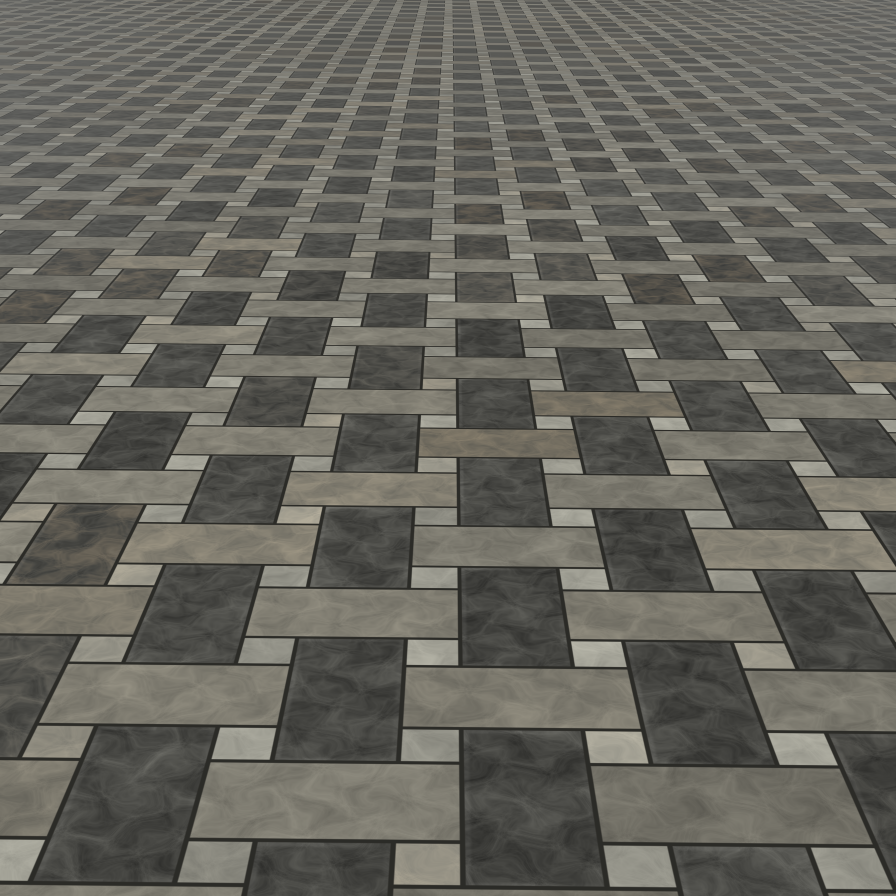
A WebGL 2 fragment shader for this texture:

```glsl
#version 300 es
precision highp float;
// Woven paving seen in perspective: upright charcoal blocks, level stone bars and
// small pale squares. Each pixel is projected onto the ground plane, where three
// repeating box families are laid over a joint colour, then worn by cellular noise.
uniform vec2 u_resolution;
out vec4 outColor;

// Camera, in canvas heights and pattern periods
const float HORIZON = 1.1227;
const float DEPTH_SCALE = 3.918;
const float SIDE_SCALE = 1.703;
const float VANISH_X = 0.504;
const float ROLL = 0.010;
const vec2 PATTERN_ORIGIN = vec2(0.193, 3.85);

// Half sizes of the blocks, in periods
const vec2 DARK_HALF = vec2(1.0, 2.0) / 6.0;
const vec2 BAR_HALF = vec2(2.0, 1.0) / 6.0;
const vec2 SQUARE_HALF = vec2(1.0) / 12.0;

// Joint insets: sides, near edge, far edge
const float JOINT_SIDE = 0.0065;
const float JOINT_NEAR = 0.0110;
const float JOINT_FAR = 0.0035;
const float CHAMFER = 0.020;

const vec3 DARK_STONE = vec3(0.305, 0.305, 0.288);
const vec3 BAR_STONE = vec3(0.495, 0.485, 0.442);
const vec3 SQUARE_STONE = vec3(0.605, 0.602, 0.560);
const vec3 JOINT = vec3(0.170, 0.168, 0.152);
const vec3 RUST = vec3(0.045, 0.012, -0.022);
const vec3 HAZE = vec3(0.450, 0.455, 0.455);
const float TONE_SPREAD = 0.10;
const int SAMPLES_X = 3;
const int SAMPLES_Y = 5;

vec2 hash2(vec2 p) {
  vec3 q = fract(p.xyx * vec3(0.1031, 0.1030, 0.0973));
  q += dot(q, q.yzx + 33.33);
  return fract((q.xx + q.yz) * q.zy);
}

// Distance to the nearest scattered feature point
float cellular(vec2 p) {
  vec2 cell = floor(p);
  float nearest = 2.0;
  for (int y = -1; y <= 1; y++)
    for (int x = -1; x <= 1; x++) {
      vec2 c = cell + vec2(x, y);
      nearest = min(nearest, distance(p, c + hash2(c + 57.0)));
    }
  return nearest;
}

// Stains and grain, centred on zero; fine layers fade as pixels grow
float wearAt(vec2 uv, float foot) {
  vec2 bent = uv + 0.035 * sin(uv.yx * 23.0 + sin(uv * 41.0));
  float wear = 0.0, scale = 6.0, weight = 0.55;
  for (int i = 0; i < 4; i++) {
    float visible = 1.0 - smoothstep(0.25, 0.9, foot * scale);
    wear += weight * visible * (cellular(bent * scale + float(i) * 13.7) - 0.48);
    scale *= 2.7;
    weight *= 0.62;
  }
  return wear;
}

// Ground position in periods, with y running away from the viewer
vec2 project(vec2 pos) {
  float depth = DEPTH_SCALE / (HORIZON - pos.y - ROLL * (pos.x - 0.515));
  return vec2((pos.x - VANISH_X) * depth / SIDE_SCALE, depth) - PATTERN_ORIGIN;
}

// Lays one repeating family of blocks over the colour below
vec3 lay(vec3 below, vec2 uv, float period, vec2 halfSize, vec3 stone,
         float chamferLight, float wear, vec2 foot) {
  vec2 id = round(uv / period);
  vec2 p = uv - id * period;
  vec2 edge = halfSize - abs(p);
  vec2 joint = vec2(JOINT_SIDE, p.y < 0.0 ? JOINT_NEAR : JOINT_FAR);
  vec2 cover = clamp((edge - joint) / foot + 0.5, 0.0, 1.0);
  vec2 chance = hash2(id + halfSize * 300.0 + 91.0);
  float rim = 1.0 - smoothstep(0.4 * CHAMFER, CHAMFER, min(edge.x, edge.y) - 0.006);
  vec3 tone = stone * (1.0 + TONE_SPREAD * (chance.x - 0.5) * 2.0 + wear);
  tone += RUST * smoothstep(0.55, 1.0, chance.y) * clamp(0.5 + 3.0 * wear, 0.0, 1.0);
  tone += chamferLight * rim * (p.x < 0.0 ? 1.0 : 0.4);
  return mix(below, tone, cover.x * cover.y);
}

vec3 paving(vec2 uv, float wear, vec2 foot) {
  vec3 color = JOINT;
  for (int i = 0; i < 2; i++) {
    vec2 q = uv - 0.5 * float(i);
    color = lay(color, q, 1.0, DARK_HALF, DARK_STONE, 0.045, wear * 0.75, foot);
    color = lay(color, q - vec2(0.0, 0.5), 1.0, BAR_HALF, BAR_STONE, 0.015, wear * 0.35, foot);
  }
  return lay(color, uv - 0.25, 0.5, SQUARE_HALF, SQUARE_STONE, 0.01, wear * 0.25, foot);
}

void main() {
  vec2 pos = gl_FragCoord.xy / u_resolution;
  vec2 ground = project(pos);
  float depth = ground.y + PATTERN_ORIGIN.y;
  vec2 pixel = vec2(depth / SIDE_SCALE, depth * depth / DEPTH_SCALE) / u_resolution;
  vec2 count = vec2(SAMPLES_X, SAMPLES_Y);
  vec2 foot = clamp(pixel / count, 0.003, 0.05);
  float wear = wearAt(ground, max(pixel.x, pixel.y));

  // Average several rays so that distant rows stay smooth
  vec3 color = vec3(0.0);
  for (int y = 0; y < SAMPLES_Y; y++)
    for (int x = 0; x < SAMPLES_X; x++) {
      vec2 offset = (vec2(x, y) + 0.5) / count - 0.5;
      color += paving(project(pos + offset / u_resolution), wear, foot);
    }
  color /= count.x * count.y;

  // Cool haze with distance and a pale sheen toward the sides
  float haze = 0.30 * smoothstep(0.55, 1.0, pos.y);
  haze += 0.22 * smoothstep(0.15, 0.55, abs(pos.x - VANISH_X)) * smoothstep(0.4, 0.9, pos.y);
  outColor = vec4(mix(color, HAZE, haze), 1.0);
}
```
